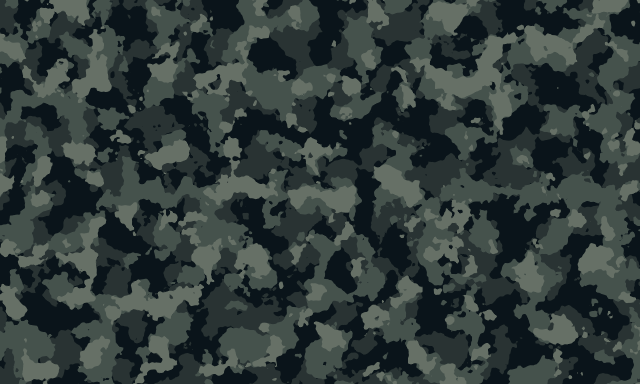
Give the GLSL for this pattern, as a Shadertoy shader.

```glsl
// Four-tone camouflage: grey, green and pale patches stacked over a dark base.
// Each layer thresholds fractal gradient noise scaled to unit variance, so the
// thresholds are normal quantiles that set the area share of each tone.

const vec3 DARK  = vec3(0.04, 0.08, 0.10);
const vec3 GREY  = vec3(0.16, 0.20, 0.20);
const vec3 GREEN = vec3(0.27, 0.32, 0.30);
const vec3 PALE  = vec3(0.40, 0.44, 0.40);

const float GREY_LEVEL  = 0.15;   // layer thresholds, in standard deviations
const float GREEN_LEVEL = 0.37;
const float PALE_LEVEL  = 0.99;
const float PALE_ON_GREEN = 0.4;  // correlation of pale patches with green ones

const float PATCH_FREQ = 10.5;    // noise cells per canvas height
const int   OCTAVES = 4;
const float GAIN = 0.5;           // raggedness of the patch edges
const float NOISE_SIGMA = 0.216;  // standard deviation of one noise octave
const float TAU = 6.2831853;

// Integer hash of a lattice point and a seed, returned in 0..1
float hash(ivec2 cell, int seed) {
    uvec2 c = uvec2(cell);
    uint h = c.x * 1597334677u ^ c.y * 3812015801u ^ uint(seed) * 2654435769u;
    h = (h ^ (h >> 16)) * 2146121005u;
    h = (h ^ (h >> 15)) * 2221713035u;
    return float((h ^ (h >> 16)) >> 8) / 16777216.0;
}

// Random unit gradient at a lattice corner, projected on the offset to it
float corner(ivec2 cell, vec2 offset, int seed) {
    float angle = TAU * hash(cell, seed);
    return dot(vec2(cos(angle), sin(angle)), offset);
}

float gradientNoise(vec2 p, int seed) {
    ivec2 i = ivec2(floor(p));
    vec2 f = fract(p);
    vec2 s = f * f * f * (f * (f * 6.0 - 15.0) + 10.0);
    float bottom = mix(corner(i, f, seed),
                       corner(i + ivec2(1, 0), f - vec2(1, 0), seed), s.x);
    float top = mix(corner(i + ivec2(0, 1), f - vec2(0, 1), seed),
                    corner(i + ivec2(1, 1), f - vec2(1, 1), seed), s.x);
    return mix(bottom, top, s.y);
}

// Sum of rotated octaves, normalised to unit variance
float patchField(vec2 p, int layer) {
    const mat2 TURN_AND_DOUBLE = 2.0 * mat2(0.8, 0.6, -0.6, 0.8);
    float sum = 0.0, variance = 0.0, amplitude = 1.0;
    p += float(layer) * vec2(3.37, 5.71);
    for (int k = 0; k < OCTAVES; k++) {
        sum += amplitude * gradientNoise(p, layer * OCTAVES + k);
        variance += amplitude * amplitude;
        amplitude *= GAIN;
        p = TURN_AND_DOUBLE * p;
    }
    return sum / (NOISE_SIGMA * sqrt(variance));
}

// Antialiased coverage of the region where the field exceeds the level
float coverage(float field, float level) {
    float width = max(length(vec2(dFdx(field), dFdy(field))), 1e-4);
    return clamp((field - level) / width + 0.5, 0.0, 1.0);
}

void mainImage(out vec4 fragColor, in vec2 fragCoord) {
    vec2 p = PATCH_FREQ * fragCoord / iResolution.y;

    float grey  = patchField(p, 1);
    float green = patchField(p, 2);
    float pale  = PALE_ON_GREEN * green
                + sqrt(1.0 - PALE_ON_GREEN * PALE_ON_GREEN) * patchField(p, 3);

    // Paint the layers from dark to light
    vec3 color = mix(DARK, GREY, coverage(grey, GREY_LEVEL));
    color = mix(color, GREEN, coverage(green, GREEN_LEVEL));
    color = mix(color, PALE, coverage(pale, PALE_LEVEL));
    fragColor = vec4(color, 1.0);
}
```
